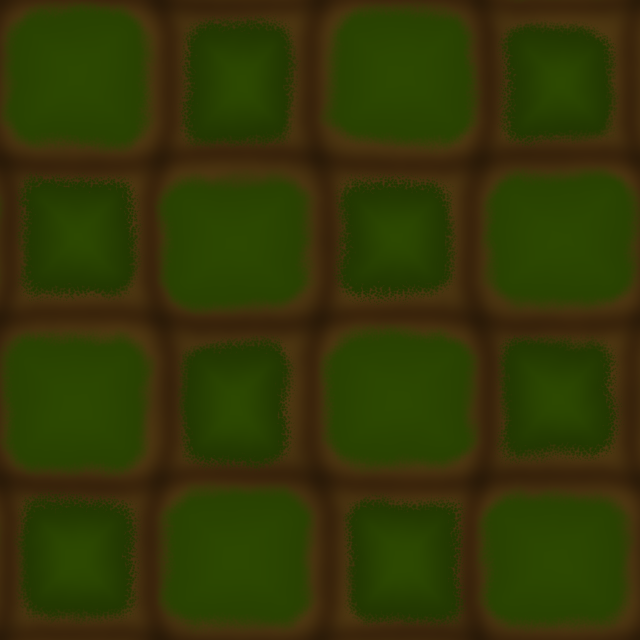
This pattern is drawn by a Shadertoy shader. Its source:

```glsl
// Mossy square patches, four by four, divided by soft dark furrows of brown soil.

vec2 hash2(vec2 p) {
    vec3 q = fract(p.xyx * vec3(0.1031, 0.1030, 0.0973));
    q += dot(q, q.yzx + 33.33);
    return fract((q.xx + q.yz) * q.zy);
}

// Distance to the nearest scattered point
float cellular(vec2 p) {
    vec2 id = floor(p), f = p - id;
    float nearest = 2.0;
    for (int y = -1; y <= 1; y++)
        for (int x = -1; x <= 1; x++) {
            vec2 o = vec2(x, y);
            nearest = min(nearest, length(o + hash2(id + o) - f));
        }
    return nearest;
}

// Layered, rotated sines, roughly -1 to 1
float waves(vec2 p) {
    float sum = 0.0, amp = 0.55;
    for (int i = 0; i < 4; i++) {
        sum += amp * sin(p.x + 1.3 * sin(p.y)) * cos(0.8 * p.y + float(i));
        p = mat2(1.5, 1.1, -1.1, 1.5) * p + 1.7;
        amp *= 0.6;
    }
    return sum;
}

float roundedBox(vec2 p, vec2 halfSize, float radius) {
    vec2 q = abs(p) - halfSize + radius;
    return length(max(q, 0.0)) + min(max(q.x, q.y), 0.0) - radius;
}

void mainImage(out vec4 fragColor, in vec2 fragCoord) {
    vec2 uv = fragCoord / iResolution.xy;
    vec2 p = 4.0 * vec2(uv.x, 1.0 - uv.y);

    // Shift the furrows so that wide and narrow cells alternate
    vec2 s = clamp(1.5 * sin(3.14159 * p), -1.0, 1.0);
    vec2 c = cos(3.14159 * p);
    vec2 q = p + vec2(0.06 * c.x * s.y, 0.035 * s.x * c.y);
    q += 0.012 * vec2(waves(p * 2.1), waves(p * 2.1 + 9.0));

    vec2 id = floor(q), f = q - id - 0.5;
    float narrow = mod(id.x + id.y, 2.0);
    vec2 rnd = hash2(id + 7.0);

    // Soil: light banks, dark furrows, darker crossings
    vec2 furrow = exp(-pow((0.5 - abs(f)) / 0.085, vec2(2.0)));
    float groove = 1.0 - (1.0 - furrow.x) * (1.0 - furrow.y);
    vec3 soil = mix(vec3(0.30, 0.213, 0.066), vec3(0.225, 0.14, 0.042), groove);
    soil *= 1.0 - 0.24 * furrow.x * furrow.y;
    soil *= 1.0 + 0.06 * waves(p * 4.0 + 3.0);

    // Moss outline with a wavering edge
    vec2 halfSize = 0.382 + 0.03 * (hash2(id + 31.0) - 0.5);
    float d = roundedBox(f - 0.06 * (rnd - 0.5), halfSize, 0.15);
    d += 0.036 * waves(p * 6.0 + 20.0 * rnd);

    // Crumbly grain, strongest around narrow patches
    float grain = cellular(uv * 230.0) - 0.5;
    float crumble = mix(0.03, 0.11, narrow) * (0.75 + 0.5 * waves(p * 3.0 + 5.0));
    float blend = mix(0.068, 0.05, narrow);
    float cover = 1.0 - smoothstep(-blend, blend, d + crumble * grain);

    // Moss darkens towards its rim, more so in narrow cells
    float rim = smoothstep(-0.36, 0.03, d) * mix(0.4, 1.0, narrow);
    vec3 moss = mix(vec3(0.175, 0.285, 0.004), vec3(0.13, 0.21, 0.002), rim);

    fragColor = vec4(mix(soil, moss, cover), 1.0);
}
```
